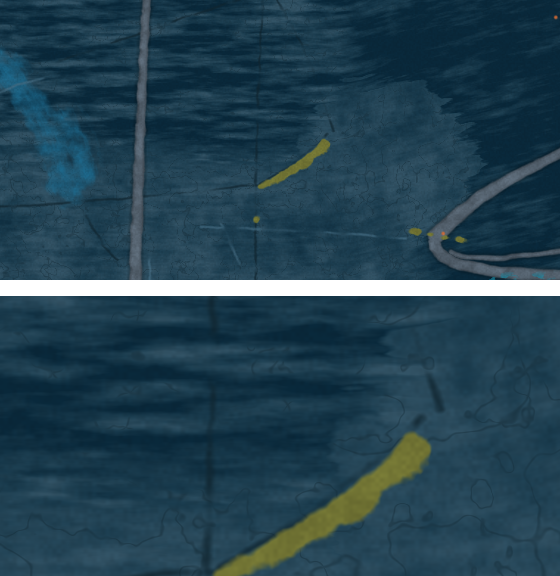
Top, the full canvas; bottom, a detail of the centre.
Give the GLSL for this texture, as a Shadertoy shader.

```glsl
// Weathered navy paint with brushed streaks, scratches, a blue smear and yellow chips.
const vec3 DARK = vec3(0.035, 0.155, 0.225);
const vec3 MID = vec3(0.105, 0.235, 0.305);
const vec3 LIGHT = vec3(0.19, 0.315, 0.385);
const vec3 GREY = vec3(0.36, 0.41, 0.46);
const vec3 BLUE = vec3(0.11, 0.41, 0.55);
const vec3 CYAN = vec3(0.10, 0.52, 0.62);
const vec3 YELLOW = vec3(0.44, 0.45, 0.20);
const vec3 ORANGE = vec3(0.85, 0.42, 0.20);
const vec3 CRACK = vec3(0.06, 0.14, 0.18);
const vec2 STREAK_SCALE = vec2(6.5, 46.0);
const float STREAK_CONTRAST = 2.1;
const float SOFT = 0.004;
const float SCRATCH_WIDTH = 0.008;
const int CURVE_STEPS = 12;
const int DARK_SCRATCHES = 6;
// Scratch end points and sideways bend, dark ones first
const vec4 ENDS[10] = vec4[10](
  vec4(0.94, 1.0, 0.915, 0.0), vec4(0.99, 1.0, 1.19, 0.53),
  vec4(0.0, 0.26, 0.93, 0.34), vec4(0.93, 0.345, 1.17, 0.52),
  vec4(0.18, 0.77, 0.87, 1.01), vec4(0.31, 0.23, 0.42, 0.07),
  vec4(0.72, 0.19, 1.45, 0.15), vec4(0.79, 0.2, 0.86, 0.05),
  vec4(0.0, 0.67, 0.21, 0.73), vec4(0.535, 0.1, 0.535, 0.0));
const float BEND[10] = float[10](-0.02, 0.07, -0.015, -0.08, 0.0, -0.1, 0.01, 0.0, 0.1, 0.0);

float hash(vec2 p) {
  vec3 q = fract(p.xyx * 0.1031);
  q += dot(q, q.yzx + 33.33);
  return fract((q.x + q.y) * q.z);
}

float noise(vec2 p) {
  vec2 i = floor(p), f = fract(p), e = vec2(0.0, 1.0);
  f = f * f * (3.0 - 2.0 * f);
  return mix(mix(hash(i), hash(i + e.yx), f.x),
             mix(hash(i + e), hash(i + e.yy), f.x), f.y);
}

float fbm(vec2 p) {
  float sum = 0.0, gain = 0.533;
  for (int i = 0; i < 4; i++) {
    sum += gain * noise(p);
    p = 1.9 * p + 17.3;
    gain *= 0.5;
  }
  return sum;
}

// Distance to a quadratic curve in x, position along it in y
vec2 curve(vec2 p, vec2 a, vec2 b, vec2 c) {
  vec2 best = vec2(9.0, 0.0), from = a;
  float n = float(CURVE_STEPS);
  for (int i = 1; i <= CURVE_STEPS; i++) {
    float t = float(i) / n;
    vec2 to = mix(mix(a, b, t), mix(b, c, t), t), d = to - from;
    float h = clamp(dot(p - from, d) / dot(d, d), 0.0, 1.0);
    float dist = length(p - from - d * h);
    if (dist < best.x) best = vec2(dist, t - (1.0 - h) / n);
    from = to;
  }
  return best;
}

float cover(float d) { return 1.0 - smoothstep(-SOFT, SOFT, d); }

// Share of light paint: brushed streaks over broad worn areas
float paintTone(vec2 p) {
  float right = smoothstep(1.1, 1.4, p.x);
  vec2 q = vec2(p.x, p.y - 0.22 * right * (p.x - 1.2));
  float streak = fbm(q * STREAK_SCALE + 0.8 * fbm(p * 9.0)) - 0.5;
  float fine = fbm(q * vec2(22.0, 105.0)) - 0.5;
  float cloud = fbm(p * 6.0 + 4.0) - 0.5;
  float mottle = fbm(p * 28.0 + 61.0) - 0.5;
  float ragged = 0.22 * cloud + 0.25 * streak + 0.1 * mottle;
  float patchDist = length((p - vec2(1.38, 0.39)) / vec2(0.33, 0.31)) + 2.0 * ragged;
  float low = smoothstep(0.5, 0.4, p.y + ragged) * smoothstep(1.6, 1.48, p.x + ragged);
  float area = max(smoothstep(1.02, 0.94, patchDist), 0.85 * low);
  float open = mix(0.46, 0.07, right);
  open += 0.15 * smoothstep(0.75, 1.0, p.y) * smoothstep(0.25, 0.1, abs(p.x - 1.05));
  open -= 0.22 * smoothstep(0.35, 0.2, abs(p.x - 0.85)) * smoothstep(0.95, 0.75, p.y);
  float wear = STREAK_CONTRAST * mix(1.0, 0.4, right) * streak + 0.6 * fine + 0.7 * cloud + 0.3 * mottle;
  float matte = 0.72 + 0.35 * streak + 0.9 * cloud + 0.25 * fine + 0.55 * mottle;
  return clamp(mix(open + wear, matte, area), 0.0, 1.0);
}

void mainImage(out vec4 fragColor, in vec2 fragCoord) {
  vec2 p = fragCoord / iResolution.y;
  float rough = fbm(p * 32.0) - 0.5;
  vec2 w = p + 0.012 * vec2(rough, fbm(p * 14.0 + 9.0) - 0.5);
  float tone = paintTone(p);
  vec3 col = mix(DARK, MID, min(tone * 2.0, 1.0));
  col = mix(col, LIGHT, max(tone * 2.0 - 1.0, 0.0));

  // Fine webs of cracks
  float web = min(abs(fbm(p * 9.0 + 31.0) - 0.5), 0.7 * abs(fbm(p * 17.0 + 73.0) - 0.5));
  col = mix(col, CRACK, 0.32 * smoothstep(0.016, 0.0, web) * smoothstep(0.4, 0.7, tone));

  // Blue smear with a ragged, brushed edge
  vec2 smear = curve(w, vec2(-0.06, 0.83), vec2(0.19, 0.6), vec2(0.24, 0.31));
  float brush = fbm(smear * vec2(40.0, 7.0));
  float side = curve(w, vec2(0.22, 0.58), vec2(0.28, 0.5), vec2(0.3, 0.38)).x;
  float edge = min(smear.x, side) - 0.065 + 0.09 * (brush - 0.5) + 0.1 * (fbm(p * 14.0) - 0.5);
  float glaze = smoothstep(0.012, -0.035, edge) * (0.1 + 0.95 * brush + 0.8 * rough);
  col = mix(col, BLUE, clamp(glaze, 0.0, 0.9));

  // Broken scratches, dark and pale
  float broken = 0.15 + 0.85 * smoothstep(0.25, 0.65, noise(w * 22.0));
  for (int i = 0; i < 10; i++) {
    vec2 a = ENDS[i].xy, c = ENDS[i].zw, d = c - a;
    float dist = curve(w, a, 0.5 * (a + c) + BEND[i] * vec2(-d.y, d.x), c).x;
    vec3 tint = i < DARK_SCRATCHES ? CRACK : mix(GREY, BLUE, 0.4);
    col = mix(col, tint, 0.7 * broken * smoothstep(SCRATCH_WIDTH, 0.0, dist));
  }

  // Grey ridges: upright line and hooked sweep
  float ridge = curve(w, vec2(0.525, 1.02), vec2(0.495, 0.5), vec2(0.483, -0.02)).x - mix(0.022, 0.014, p.y);
  vec2 arm = curve(w, vec2(2.04, 0.47), vec2(1.72, 0.33), vec2(1.56, 0.16));
  ridge = min(ridge, arm.x - mix(0.016, 0.029, arm.y));
  ridge = min(ridge, curve(w, vec2(1.56, 0.16), vec2(1.5, 0.02), vec2(2.04, 0.015)).x - 0.021);
  ridge = min(ridge, curve(w, vec2(1.61, 0.1), vec2(1.7, 0.05), vec2(2.04, 0.11)).x - 0.009);
  col *= 1.0 - 0.2 * smoothstep(0.014, 0.0, ridge);
  vec3 ridgeColor = GREY * (0.98 + 0.4 * rough - 0.2 * smoothstep(-0.012, 0.0, ridge));
  col = mix(col, ridgeColor, 0.92 * cover(ridge));

  // Yellow chips
  vec2 sliver = curve(w, vec2(0.93, 0.335), vec2(1.06, 0.385), vec2(1.16, 0.48));
  float chip = sliver.x - mix(0.01, 0.02, sliver.y);
  chip = min(chip, length(w - vec2(0.915, 0.215)) - 0.012);
  for (int i = 0; i < 4; i++) {
    float k = float(i);
    vec2 at = vec2(1.48 + 0.055 * k, 0.172 - 0.01 * k);
    chip = min(chip, length((w - at) * vec2(0.7, 1.2)) - 0.014 + 0.01 * hash(vec2(k, 5.0)));
  }
  col = mix(col, YELLOW * (1.0 + 0.2 * rough), cover(chip + 0.022 * rough));

  // Cyan flecks and orange specks
  float flecks = smoothstep(0.5, 0.62, fbm(p * vec2(25.0, 50.0))) * smoothstep(0.04, 0.0, p.y);
  col = mix(col, CYAN, 0.8 * flecks * smoothstep(1.68, 1.78, p.x));
  float speck = min(length(p - vec2(1.985, 0.938)), length(p - vec2(1.583, 0.166))) - 0.006;
  col = mix(col, ORANGE, 0.85 * cover(speck));

  fragColor = vec4(col * (0.95 + 0.1 * noise(p * 190.0)), 1.0);
}
```
